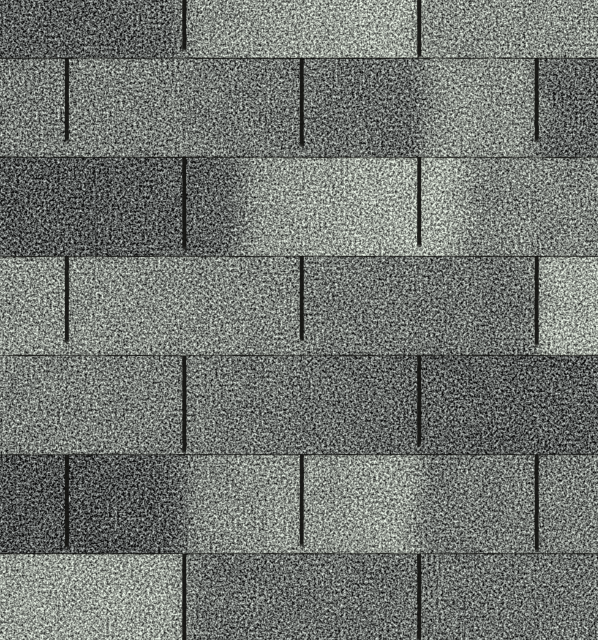
Write a Shadertoy shader that draws this texture.

```glsl
// Staggered grey roof shingles with mineral granules, dark slots and blended tones.

#define COURSE_HEIGHT 0.1548
#define FIRST_SEAM 0.0911    // distance of the first seam from the top
#define TAB_WIDTH 0.367
#define SLOT_OFFSET 0.288    // first slot of an even course
#define SLOT_HALF_WIDTH 0.0031
#define SEAM_HALF_WIDTH 0.0011
#define GRAIN_SCALE 235.0
#define GRAIN_CONTRAST 0.74
#define PATCH_GAIN 0.16
#define PATCH_SOFTNESS 0.035
#define TAB_JITTER 0.045

const vec3 COOL_TINT = vec3(0.97, 1.0, 1.0);
const vec3 WARM_TINT = vec3(0.975, 1.012, 0.96);
const vec3 SLOT_COLOR = vec3(0.075, 0.075, 0.065);

// Colour drop of each course: left tone, right tone, patch centre, patch half width
const vec4 COURSE_BLEND[7] = vec4[7](
    vec4(0.35, 0.53, 0.47, 0.185),
    vec4(0.48, 0.38, 0.755, 0.085),
    vec4(0.34, 0.52, 0.55, 0.17),
    vec4(0.53, 0.45, 0.93, 0.09),
    vec4(0.49, 0.37, 0.47, 0.0),
    vec4(0.32, 0.48, 0.47, 0.18),
    vec4(0.44, 0.45, 0.12, 0.17));

float hash(vec2 p) {
    vec3 q = fract(vec3(p.xyx) * 0.1031);
    q += dot(q, q.yzx + 33.33);
    return fract((q.x + q.y) * q.z);
}

float cornerSlope(vec2 cell, vec2 delta) {
    float angle = 6.28318 * hash(cell);
    return dot(vec2(cos(angle), sin(angle)), delta);
}

float gradientNoise(vec2 p) {
    vec2 i = floor(p), f = p - i;
    vec2 w = f * f * f * (f * (f * 6.0 - 15.0) + 10.0);
    vec2 e = vec2(1.0, 0.0);
    float low = mix(cornerSlope(i, f), cornerSlope(i + e, f - e), w.x);
    float high = mix(cornerSlope(i + e.yx, f - e.yx), cornerSlope(i + 1.0, f - 1.0), w.x);
    return mix(low, high, w.y);
}

// Fine granules: two rotated layers hide the noise lattice
float granules(vec2 p) {
    vec2 turned = mat2(0.8, 0.6, -0.6, 0.8) * p;
    return 0.7 * gradientNoise(p * GRAIN_SCALE + 17.0)
         + 0.6 * gradientNoise(turned * GRAIN_SCALE * 1.7 + 900.0);
}

// Coverage of a band of given half width around distance zero
float band(float d, float halfWidth, float aa) {
    return 1.0 - smoothstep(halfWidth - aa, halfWidth + aa, abs(d));
}

void mainImage(out vec4 fragColor, in vec2 fragCoord) {
    vec2 p = fragCoord / iResolution.y;
    float aa = 0.7 / iResolution.y;
    float canvasWidth = iResolution.x / iResolution.y;

    // Course and tab layout, courses counted from the top
    float rowCoord = (1.0 - p.y - FIRST_SEAM) / COURSE_HEIGHT + 1.0;
    float course = floor(rowCoord);
    float drop = rowCoord - course;
    float column = (p.x - SLOT_OFFSET) / TAB_WIDTH + 0.5 * mod(course, 2.0);
    float tab = floor(column);
    float slot = floor(column + 0.5);
    float slotDist = (column - slot) * TAB_WIDTH;

    // Tone along the course, with a pale patch and a shift for each tab
    vec4 blend = COURSE_BLEND[int(mod(course, 7.0))];
    float tone = mix(blend.x, blend.y, smoothstep(0.1, 0.9, p.x / canvasWidth));
    float wander = 0.02 * gradientNoise(p * 14.0 + course * 5.0);
    float patchDist = abs(p.x - blend.z) + wander - blend.w;
    tone += PATCH_GAIN * (1.0 - smoothstep(-PATCH_SOFTNESS, PATCH_SOFTNESS, patchDist))
          * step(0.001, blend.w);
    tone += TAB_JITTER * (hash(vec2(tab + 20.0, course + 7.0)) - 0.5);
    tone += 0.05 * gradientNoise(p * 24.0 + 60.0);

    // Granule surface
    float value = clamp(tone + GRAIN_CONTRAST * granules(p), 0.06, 0.93);
    vec3 color = value * mix(COOL_TINT, WARM_TINT, smoothstep(0.2, 0.65, tone));

    // Thin, uneven seam between courses
    float seamDist = (rowCoord - floor(rowCoord + 0.5)) * COURSE_HEIGHT;
    float seamWear = clamp(0.68 + 0.5 * gradientNoise(vec2(p.x * 45.0, course + 0.4)), 0.0, 1.0);
    color = mix(color, SLOT_COLOR, seamWear * band(seamDist, SEAM_HALF_WIDTH, aa));

    // Slots start at the seam above and fade out at varied lengths
    float slotEnd = mix(0.84, 1.0, hash(vec2(slot + 31.0, course + 3.0)));
    float ragged = 0.0006 * gradientNoise(vec2(p.y * 120.0, slot + 0.5));
    float slotMask = band(slotDist + ragged, SLOT_HALF_WIDTH, aa)
                   * (1.0 - smoothstep(slotEnd - 0.04, slotEnd + 0.02, drop));
    color = mix(color, SLOT_COLOR, 0.95 * slotMask);

    fragColor = vec4(color, 1.0);
}
```
